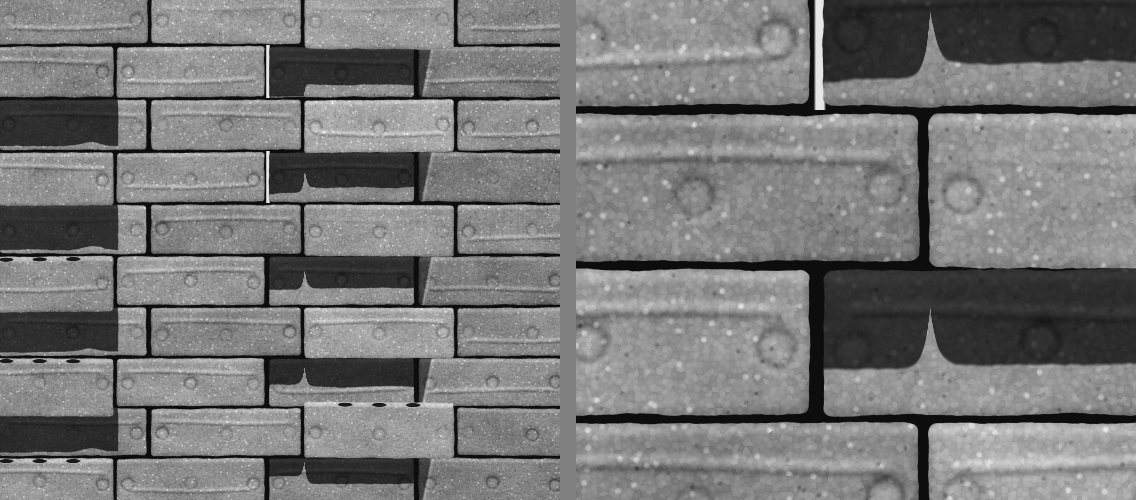
Left: the whole. Right: its middle third, enlarged.
A Shadertoy shader for this texture:

```glsl
// Stacked grey clay bricks in ten staggered rows, some set back in hard shadow.

float hash(vec2 p) {
    return fract(sin(dot(p, vec2(127.1, 311.7))) * 43758.55);
}

// Cellular noise: x = distance to the nearest point, y = random value of that point
vec2 cells(vec2 p) {
    vec2 base = floor(p), nearest = vec2(9.0, 0.0);
    for (int j = -1; j <= 1; j++)
    for (int i = -1; i <= 1; i++) {
        vec2 id = base + vec2(i, j);
        float d = length(id + vec2(hash(id), hash(id + 37.0)) - p);
        if (d < nearest.x) nearest = vec2(d, hash(id + 71.0));
    }
    return nearest;
}

// Layered sines, each octave rotated and bent by the last
float ripple(vec2 p) {
    float sum = 0.0, amp = 0.5;
    for (int i = 0; i < 5; i++) {
        sum += amp * sin(p.x + 1.3 * sin(p.y)) * cos(p.y * 0.9 + sum);
        p = mat2(1.5, 1.1, -1.1, 1.5) * p + 2.7;
        amp *= 0.62;
    }
    return sum;
}

float bump(float d, float width) {
    return exp(-d * d / (width * width));
}

// Wall coordinates: x across the canvas 0..1, y in rows counted downwards
float paintBrick(float under, vec2 wall, float row, float grain, float px) {
    float odd = mod(row, 2.0);
    float column = wall.x * mix(3.657, 3.71, odd) + mix(0.024, 0.237, odd);
    float k = floor(column);
    vec2 id = vec2(k, row);
    float seed = hash(id + 5.0);
    vec2 q = vec2((fract(column) - 0.5) * 2.93, wall.y - row - 0.5);
    q.y += (seed - 0.5) * 0.022 * q.x;

    // Protruding bricks hang over their neighbours
    bool recessed = (odd > 0.5 && k == 2.0) || (odd < 0.5 && k == 0.0 && row > 1.0);
    float drop = 0.0, lift = 0.0;
    if (odd > 0.5 && k == 0.0) drop = 0.035 * (row - 1.0);
    if (odd < 0.5 && k == 2.0) drop = row == 0.0 ? 0.1 : 0.05;
    if (row == 8.0 && k == 2.0) lift = 0.13;
    float top = -0.472 - lift, bottom = 0.472 + drop;

    // Rounded, slightly chipped outline
    vec2 halfSize = vec2(recessed ? 1.405 : 1.432, 0.5 * (bottom - top));
    vec2 e = abs(q - vec2(0.0, 0.5 * (top + bottom))) - halfSize + 0.06;
    float edge = length(max(e, 0.0)) + min(max(e.x, e.y), 0.0) - 0.06;
    edge += 0.014 * ripple(q * 7.0 + seed * 40.0);

    // Weathered face
    float shade = 0.565 + 0.1 * (hash(id + 19.0) - 0.5) + grain;
    shade += 0.055 * ripple(q * vec2(2.5, 4.0) + seed * 60.0);
    if (k == 2.0 && odd < 0.5) shade += 0.045;
    if (k == 3.0) shade -= 0.035;

    // Pressed horizontal crease
    float level = (k == 3.0 || seed > 0.82) ? 0.14 : -0.22;
    float d = q.y - level - 0.025 * sin(q.x * 1.7 + seed * 9.0);
    float along = (1.0 - smoothstep(1.15, 1.32, abs(q.x))) * smoothstep(0.12, 0.4, seed);
    shade += along * (0.12 * bump(d, 0.035) - 0.12 * bump(d - 0.065, 0.025));

    // Three round stamps
    float stamp = clamp(floor(q.x / 1.22 + 0.5), -1.0, 1.0);
    vec2 c = q - vec2(stamp * 1.22, 0.03 + 0.08 * (hash(id + stamp) - 0.5));
    float r = length(c) + 0.012 * ripple(c * 25.0 + seed * 9.0);
    float worn = 0.3 + 0.7 * hash(id * 3.0 + stamp);
    shade += worn * (0.07 * bump(r, 0.08) - 0.16 * bump(r - 0.115, 0.025)
           + 0.6 * c.y * bump(r - 0.14, 0.05));

    // Worn rims: pale along the top, dark at the bottom and ends
    shade += 0.11 * bump(q.y - top - 0.045, 0.04);
    shade -= 0.1 * bump(q.y - bottom, 0.05);
    shade -= 0.1 * bump(abs(q.x) - 1.44, 0.04);

    // Visible top face with core holes
    if (drop > 0.1 || lift > 0.0) {
        shade += 0.07 * (1.0 - smoothstep(0.09, 0.12, q.y - top));
        float holeX = q.x - clamp(floor(q.x / 0.65 + 0.5), -1.0, 1.0) * 0.65;
        float hole = length(vec2(holeX / 0.14, (q.y - top - 0.055) / 0.04));
        shade = mix(0.1, shade, smoothstep(0.8, 1.15, hole));
    }

    // Turned end face on the right-hand bricks
    if (odd > 0.5 && k == 3.0) {
        float slant = q.x + 1.28 + 0.2 * q.y;
        shade *= mix(0.5, 1.0, smoothstep(-0.02, 0.02, slant));
        shade += 0.1 * bump(slant - 0.03, 0.03);
    }

    // Hard shadow on bricks set back from the wall
    if (recessed) {
        float limit = 0.9, side = 1.0;
        if (odd > 0.5) {
            float joint = q.x + 0.715;
            limit = mix(1.02 - 0.07 * row, 0.77 - 0.025 * row, smoothstep(-0.03, 0.03, joint));
            if (row > 1.0) limit -= 0.38 * exp(-abs(joint) * 25.0);
        } else {
            side = 1.0 - smoothstep(0.85, 0.88, q.x + 0.01 * ripple(q * 6.0));
            limit -= 0.07 * bump(q.x - 0.35, 0.25);
        }
        limit += 0.022 * ripple(vec2(q.x * 5.0, row));
        float shadow = side * (1.0 - smoothstep(-0.015, 0.015, q.y + 0.5 - limit));
        shade *= mix(0.98, 0.3, shadow);
    }
    return mix(shade, under, smoothstep(-px, px, edge));
}

void mainImage(out vec4 fragColor, in vec2 fragCoord) {
    vec2 uv = fragCoord / iResolution.xy;
    float px = 7.0 / iResolution.y;
    // Rows grow slightly flatter towards the bottom
    float v = (1.0 - uv.y) * 9.333 - 0.8435;
    vec2 wall = vec2(uv.x, v + 0.0053 * v * v + 1.0);
    float row = floor(wall.y);
    // Pale specks, dark pits and fine grit
    vec2 surface = vec2(uv.x * 10.8, wall.y);
    vec2 speck = cells(surface * 11.0), grit = cells(surface * 27.0);
    float pale = (1.0 - smoothstep(0.08, 0.32, speck.x)) * smoothstep(0.6, 1.0, speck.y);
    float pit = (1.0 - smoothstep(0.05, 0.25, speck.x)) * (1.0 - smoothstep(0.0, 0.2, speck.y));
    float grain = 0.2 * pale - 0.15 * pit + 0.09 * (grit.y - 0.5) + 0.06 * (0.45 - grit.x);
    // Dark joints, with daylight showing through two of them
    float shade = 0.05;
    if (row == 1.0 || row == 3.0)
        shade += 0.85 * (1.0 - smoothstep(0.002, 0.004, abs(uv.x - 0.4785)));
    // Own row first, then overhanging neighbours
    shade = paintBrick(shade, wall, row, grain, px);
    shade = paintBrick(shade, wall, row - 1.0, grain, px);
    shade = paintBrick(shade, wall, row + 1.0, grain, px);
    fragColor = vec4(vec3(clamp(shade, 0.0, 1.0)), 1.0);
}
```
